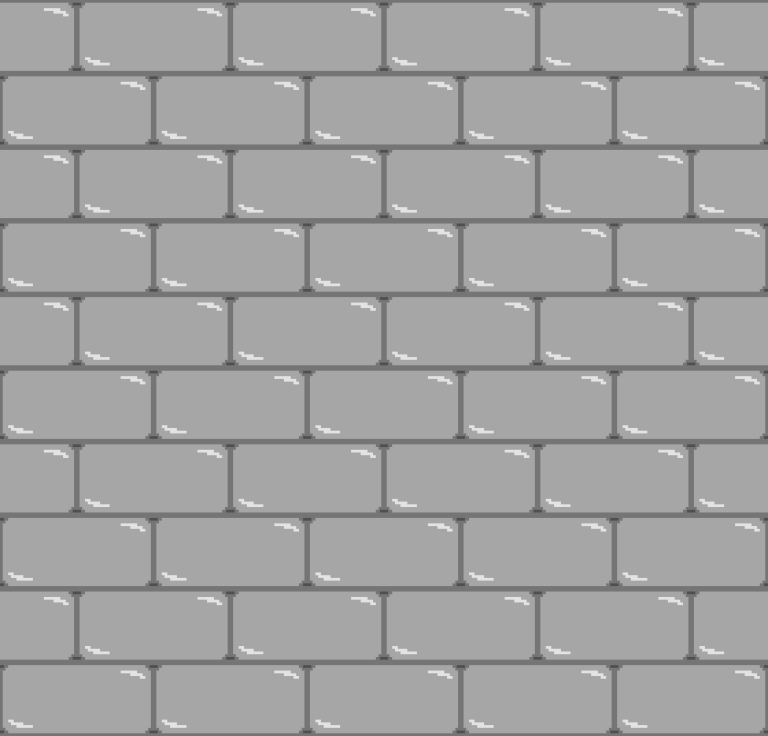
Write a WebGL 1 fragment shader that draws this texture.

```glsl
precision mediump float;
// Grey pixel-art brick wall in running bond, with flared joints and corner glints.

uniform vec2 u_resolution;

const vec2 REPEATS = vec2(5.0, 10.0);      // bricks across, courses up (even)
const vec2 BRICK = vec2(56.0, 27.0);       // brick pitch in art cells
const float COURSE_SHIFT = 0.5;            // offset of every other course
const float MORTAR_HALF = 1.0;             // half joint width, in cells
const vec2 FLARE_WIDE = vec2(3.0, 2.0);    // stepped flare where joints meet
const vec2 FLARE_TALL = vec2(2.0, 3.0);
const float PIT_HALF = 1.5;                // half width of the dark pit
const float GLINT_BASE = 3.0;              // glint height above the joint
const vec2 GLINT_LOW = vec2(6.0, 12.0);    // start and end of each glint row
const vec2 GLINT_MID = vec2(4.0, 8.5);
const vec2 GLINT_TOP = vec2(3.0, 5.0);

const vec3 FACE_COLOR = vec3(0.65);
const vec3 MORTAR_COLOR = vec3(0.46);
const vec3 GLINT_COLOR = vec3(0.89);
const vec3 PIT_COLOR = vec3(0.31);

// Smoothed coverage of an axis-aligned box; px is one pixel in cells.
float box(vec2 p, vec2 lo, vec2 hi, vec2 px) {
  vec2 c = clamp((p - lo) / px + 0.5, 0.0, 1.0)
         * clamp((hi - p) / px + 0.5, 0.0, 1.0);
  return c.x * c.y;
}

// Box that spreads from the joint crossing, in folded coordinates.
float cornerBox(vec2 d, vec2 size, vec2 px) {
  return box(d, -BRICK, size, px);
}

float glintRow(vec2 p, vec2 span, float row, vec2 px) {
  float y = GLINT_BASE + row;
  return box(p, vec2(span.x, y), vec2(span.y, y + 1.0), px);
}

void main() {
  vec2 px = REPEATS * BRICK / u_resolution;

  // Brick layout
  vec2 wall = gl_FragCoord.xy / u_resolution * REPEATS;
  wall.x += COURSE_SHIFT * mod(floor(wall.y), 2.0);
  vec2 cell = fract(wall) * BRICK;
  vec2 joint = min(cell, BRICK - cell);

  // Mortar lines and stepped flares
  float mortar = cornerBox(joint, vec2(BRICK.x, MORTAR_HALF), px);
  mortar = max(mortar, cornerBox(joint, vec2(MORTAR_HALF, BRICK.y), px));
  mortar = max(mortar, cornerBox(joint, FLARE_WIDE, px));
  mortar = max(mortar, cornerBox(joint, FLARE_TALL, px));

  // Dark pits above and below each crossing
  float pit = box(joint, vec2(-PIT_HALF, MORTAR_HALF),
                  vec2(PIT_HALF, MORTAR_HALF + 1.0), px);

  // Glints: the upper right one is the lower left one turned half way round
  vec2 turned = cell.y < 0.5 * BRICK.y ? cell : BRICK - cell;
  float glint = glintRow(turned, GLINT_LOW, 0.0, px)
              + glintRow(turned, GLINT_MID, 1.0, px)
              + glintRow(turned, GLINT_TOP, 2.0, px);

  vec3 color = mix(FACE_COLOR, MORTAR_COLOR, mortar);
  color = mix(color, PIT_COLOR, pit);
  color = mix(color, GLINT_COLOR, min(glint, 1.0));
  gl_FragColor = vec4(color, 1.0);
}
```
